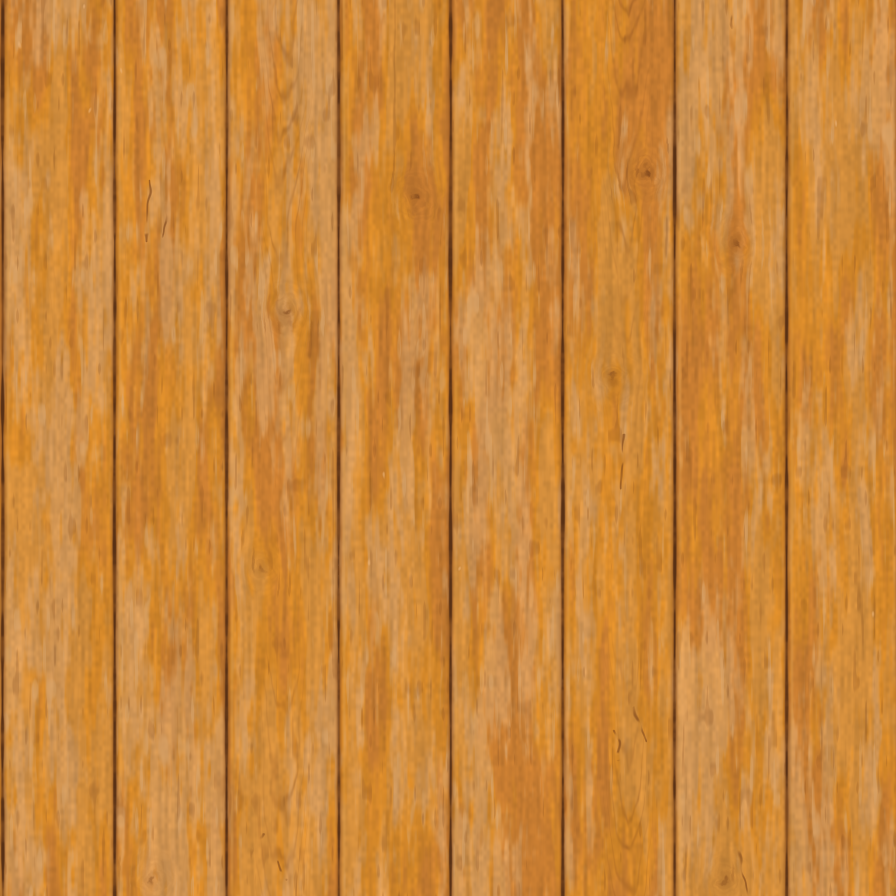
Write a Shadertoy shader that draws this texture.

```glsl
float hash(vec2 p) {
    vec3 q = fract(p.xyx * 0.1031);
    q += dot(q, q.yzx + 33.33);
    return fract((q.x + q.y) * q.z);
}

float noise(vec2 p) {
    vec2 i = floor(p), f = fract(p);
    f = f * f * (3.0 - 2.0 * f);
    return mix(mix(hash(i), hash(i + vec2(1, 0)), f.x),
               mix(hash(i + vec2(0, 1)), hash(i + vec2(1, 1)), f.x), f.y);
}

float fbm(vec2 p) {
    float sum = 0.0, amp = 0.53;
    for (int i = 0; i < 4; i++) {
        sum += amp * noise(p);
        p = p * 2.03 + 17.7;
        amp *= 0.5;
    }
    return sum;
}

float segment(vec2 p, vec2 a, vec2 b) {
    vec2 e = b - a;
    return length(p - a - e * clamp(dot(p - a, e) / dot(e, e), 0.0, 1.0));
}

void mainImage(out vec4 fragColor, in vec2 fragCoord) {
    const vec3 amber = vec3(0.83, 0.53, 0.16);
    const vec3 honey = vec3(0.82, 0.56, 0.26);
    const vec3 umber = vec3(0.77, 0.48, 0.19);
    const vec3 bare = vec3(0.82, 0.60, 0.37);
    const vec3 brown = vec3(0.50, 0.28, 0.11);
    const vec3 gap = vec3(0.33, 0.18, 0.08);

    vec2 uv = fragCoord / iResolution.xy;
    float px = 1.0 / iResolution.y;

    // Eight planks with slightly uneven seams
    float seamId = floor(uv.x * 8.0 + 0.5);
    float wobble = 0.0012 * (fbm(vec2(uv.y * 7.0, seamId * 9.1)) - 0.5);
    float s = (uv.x - 0.003 + wobble) * 8.0;
    float id = mod(floor(s), 8.0);
    float x = fract(s) - 0.5;
    float edge = (0.5 - abs(x)) / 8.0;
    vec2 p = vec2((fract((uv.x - 0.003) * 8.0) - 0.5) / 8.0, uv.y);
    vec2 seed = vec2(id * 17.3 + 5.0, id * 31.7);

    // Knots push the grain aside
    float knot = 0.0, halo = 0.0;
    vec2 g = p;
    g.x += 0.004 * (fbm(vec2(p.x * 12.0, p.y * 9.0) + seed) - 0.5);
    for (float k = 0.0; k < 3.0; k++) {
        vec2 h = vec2(hash(seed + k), hash(seed + k + 40.5));
        float size = step(0.5, hash(seed + k + 80.2)) * (0.4 + 0.6 * h.x);
        vec2 v = p - vec2((h.x - 0.5) * 0.09, h.y);
        v += 0.016 * (vec2(fbm(p * 80.0 + seed), fbm(p * 80.0 - seed + 300.0)) - 0.5);
        float r = length(v * vec2(1.0, 0.75));
        g.x -= size * v.x * 0.7 * exp(-r * r * 1800.0);
        knot += size * (1.0 - smoothstep(0.001, 0.007, r));
        halo += size * exp(-r * 75.0) * (0.6 + 0.4 * sin(r * 1100.0));
    }

    // Varnish tones and worn, paler streaks with ragged borders
    float grit = noise(g * vec2(250.0, 45.0) + seed);
    float tone = fbm(g * vec2(42.0, 5.0) + seed) + 0.10 * (grit - 0.5);
    float wear = fbm(g * vec2(75.0, 8.0) + seed + 90.0);
    float patches = fbm(p * vec2(16.0, 4.5) + seed + 170.0);
    float worn = 0.55 * wear + 0.5 * patches + 0.16 * (grit - 0.5);
    vec3 col = mix(umber, amber, smoothstep(0.32, 0.52, tone));
    col = mix(col, honey, 0.75 * smoothstep(0.50, 0.62, tone));
    col = mix(col, bare, 0.75 * smoothstep(0.48, 0.66, worn));

    // Crisp fibres, pores and thin scuffs
    float fibre = noise(g * vec2(256.0, 22.0) + seed + 20.0);
    float streak = fbm(g * vec2(120.0, 4.0) + seed + 50.0);
    float speckle = noise(p * vec2(256.0, 170.0) + seed);
    col *= 1.0 + 0.11 * (fibre - 0.5) + 0.13 * (streak - 0.5) + 0.08 * (speckle - 0.5);
    float scuff = smoothstep(0.74, 0.90, noise(g * vec2(190.0, 26.0) + seed + 130.0));
    col = mix(col, vec3(0.85, 0.65, 0.43), 0.5 * scuff * smoothstep(0.40, 0.60, worn));
    float pore = smoothstep(0.80, 0.95, noise(g * vec2(220.0, 34.0) + seed + 210.0));
    col = mix(col, brown, 0.22 * pore);

    // Nested arches along the heart of some planks
    float u = g.x + 0.03 * (hash(seed + 7.0) - 0.5) + 0.016 * (fbm(vec2(uv.y * 5.0, id * 8.3)) - 0.5);
    float ring = uv.y * 15.0 - u * u * 3600.0 + 3.0 * fbm(g * vec2(30.0, 7.0) + seed);
    float arch = pow(0.5 + 0.5 * sin(6.2832 * ring), 6.0) * exp(-u * u * 2400.0);
    float heart = mix(0.06, 0.30, step(0.5, hash(seed + 11.0)));
    heart *= smoothstep(0.25, 0.6, fbm(vec2(uv.y * 3.0, id * 5.7))) * (0.4 + 0.9 * fibre);
    col = mix(col, brown, arch * heart);
    col = mix(col, brown, clamp(0.35 * halo + 0.6 * knot, 0.0, 0.85) * (0.6 + 0.6 * speckle));

    // Scattered cracks and pale chips
    vec2 rough = uv + 0.006 * (vec2(noise(uv * 70.0), noise(uv * 70.0 + 200.0)) - 0.5);
    for (float i = 0.0; i < 9.0; i++) {
        vec2 c = vec2((floor(hash(vec2(i, 3.1)) * 8.0) + 0.25 + 0.5 * hash(vec2(i, 9.4))) / 8.0, hash(vec2(i, 6.7)));
        vec2 dir = vec2(0.018 * (hash(vec2(i, 12.2)) - 0.5), 0.01 + 0.025 * hash(vec2(i, 15.8)));
        float crack = 1.0 - smoothstep(0.0002, 0.001 + px, segment(rough, c - dir, c + dir));
        col = mix(col, brown, 0.65 * crack * smoothstep(0.25, 0.6, noise(uv * 90.0 + i)));
        vec2 chip = (rough - fract(c.yx * 3.7 + 0.31)) * vec2(1.0, 0.45);
        col = mix(col, bare + 0.1, 0.6 * (1.0 - smoothstep(0.0003, 0.001 + px, length(chip))));
    }

    // Lit bevel, soft shadow and a broken dark gap at each seam
    float bevel = exp(-pow((edge - 0.006) / 0.0018, 2.0)) * step(x, 0.0);
    col = mix(col, vec3(0.88, 0.64, 0.33), 0.5 * bevel * fbm(vec2(uv.y * 14.0, id * 4.0)));
    float depth = fbm(vec2(uv.y * 22.0, seamId * 6.3));
    col = mix(col, brown, (0.45 + 0.5 * depth) * exp(-pow(edge / 0.0031, 2.0)));
    float halfWidth = 0.0002 + 0.0022 * depth;
    float core = 1.0 - smoothstep(halfWidth - px, halfWidth + px, edge);
    float dark = 0.35 + 0.6 * smoothstep(0.25, 0.65, fbm(vec2(uv.y * 40.0, seamId * 3.7)));
    col = mix(col, gap, core * dark);

    fragColor = vec4(clamp(col, 0.0, 1.0), 1.0);
}
```
